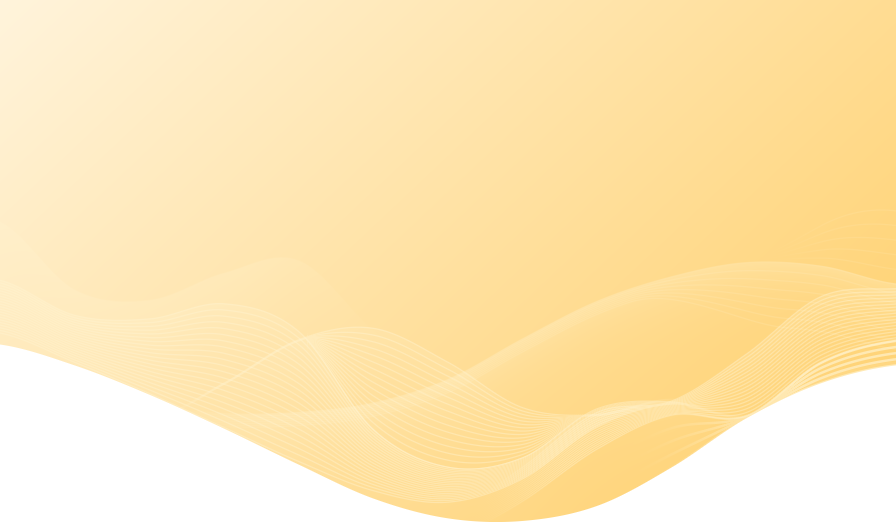
Give the GLSL for this background, as a Shadertoy shader.

```glsl
// Warm gradient backdrop with translucent line ribbons flowing above a white curved base.
#define LIGHT vec3(1.0, 0.955, 0.86)
#define DEEP vec3(1.0, 0.82, 0.44)
#define PALE vec3(1.0, 0.955, 0.82)
#define GRADIENT_DIR vec2(0.68, 0.42)
#define LINE_HALF 0.0007
#define LINE_ALPHA 0.42
#define MIST_ALPHA 0.24
#define CREST_ALPHA 0.30

// Curve heights at thirteen even steps from left to right
const float BASE[13] = float[13](.340, .300, .244, .179, .110, .045, .007, .002, .031, .105, .199, .266, .300);
const float MIST[13] = float[13](.575, .445, .425, .477, .501, .367, .260, .200, .170, .150, .140, .130, .120);
const float VEIL[13] = float[13](.463, .396, .389, .418, .365, .177, .105, .123, .217, .230, .204, .273, .307);
const float VEIL_LOW[13] = float[13](.362, .306, .246, .181, .116, .060, .038, .083, .183, .226, .201, .270, .300);
const float MESH[13] = float[13](.300, .250, .200, .266, .349, .371, .306, .219, .206, .235, .204, .270, .300);
const float CREST[13] = float[13](.340, .270, .225, .208, .210, .228, .273, .351, .423, .470, .497, .490, .456);
const float RISE[13] = float[13](-.10, -.10, -.10, -.10, -.08, -.05, .010, .105, .210, .232, .322, .432, .447);
const float RISE_LOW[13] = float[13](-.20, -.20, -.20, -.20, -.18, -.12, -.04, .040, .140, .205, .203, .305, .347);

// Smooth cubic through the heights
float curve(float k[13], float x) {
    float s = clamp(x, 0.0, 0.9999) * 12.0;
    int i = int(s);
    float f = fract(s);
    float a = k[max(i - 1, 0)], b = k[i], c = k[i + 1], d = k[min(i + 2, 12)];
    float m0 = 0.5 * (c - a), m1 = 0.5 * (d - b);
    return b + f * (m0 + f * (3.0 * (c - b) - 2.0 * m0 - m1 + f * (2.0 * (b - c) + m0 + m1)));
}

// Coverage of evenly spread lines between two heights
float ribbon(float y, float top, float low, float count, float halfWidth) {
    float n = (top - y) / max(top - low, 0.002) * count;
    float slope = max(length(vec2(dFdx(n), dFdy(n))), 1e-5);
    float dist = abs(n - clamp(floor(n + 0.5), 0.0, count)) / slope;
    return clamp(halfWidth * iResolution.x - dist + 0.5, 0.0, 1.0);
}

// Soft fill that starts at a height and fades downward
float fillBelow(float y, float top, float depth) {
    float d = top - y;
    return smoothstep(-0.002, 0.002, d) * exp(-max(d, 0.0) / depth);
}

void mainImage(out vec4 fragColor, in vec2 fragCoord) {
    vec2 uv = fragCoord / iResolution.xy;
    float x = uv.x, y = uv.y;
    float base = curve(BASE, x);
    float veil = curve(VEIL, x);
    float veilLow = curve(VEIL_LOW, x);
    float mesh = curve(MESH, x);
    float meshLow = min(mesh, veil);
    float crest = curve(CREST, x);
    float fold = crest - 0.025 - 0.1 * smoothstep(0.70, 0.88, x);
    float rise = curve(RISE, x);
    float riseLow = curve(RISE_LOW, x);

    // Diagonal gradient
    vec3 color = mix(LIGHT, DEEP, dot(vec2(x, 1.0 - y), GRADIENT_DIR));

    // Translucent sheets
    float leftFade = 1.0 - smoothstep(0.25, 0.46, x);
    float crestFade = smoothstep(0.18, 0.32, x);
    color = mix(color, PALE, MIST_ALPHA * leftFade * fillBelow(y, curve(MIST, x), 0.13));
    color = mix(color, PALE, 0.20 * (1.0 - smoothstep(0.3, 0.65, x)) * fillBelow(y, veil, 0.05));
    color = mix(color, PALE, 0.16 * smoothstep(0.22, 0.34, x)
        * (1.0 - smoothstep(0.5, 0.65, x)) * fillBelow(y, mesh, 0.10));
    color = mix(color, PALE, CREST_ALPHA * crestFade * fillBelow(y, crest, 0.045));
    color = mix(color, PALE, 0.18 * smoothstep(0.6, 0.85, x) * fillBelow(y, rise, 0.07));

    // Line ribbons
    float veilLines = ribbon(y, veil, veilLow, 20.0, LINE_HALF);
    float meshLines = ribbon(y, mesh, meshLow, 15.0, LINE_HALF) * smoothstep(0.18, 0.25, x);
    float crestLines = ribbon(y, crest, fold, 7.0, LINE_HALF) * crestFade;
    float riseLines = ribbon(y, rise, riseLow, 17.0, LINE_HALF) * smoothstep(0.52, 0.65, x);
    float baseLines = ribbon(y, riseLow, base, 4.0, 2.0 * LINE_HALF) * smoothstep(0.70, 0.90, x);
    float arcs = ribbon(y, crest + 0.14 * smoothstep(0.82, 1.0, x), crest, 5.0, LINE_HALF);
    color = mix(color, PALE, LINE_ALPHA * veilLines * (1.0 - 0.7 * smoothstep(0.72, 0.85, x)));
    color = mix(color, PALE, LINE_ALPHA * meshLines * (1.0 - smoothstep(0.65, 0.80, x)));
    color = mix(color, PALE, 0.15 * crestLines);
    color = mix(color, PALE, LINE_ALPHA * riseLines);
    color = mix(color, PALE, 0.65 * baseLines);
    color = mix(color, PALE, 0.12 * arcs * smoothstep(0.85, 0.95, x));

    // White base
    float edge = y - base;
    float inside = clamp(0.5 - edge / max(length(vec2(dFdx(edge), dFdy(edge))), 1e-5), 0.0, 1.0);
    fragColor = vec4(mix(color, vec3(1.0), inside), 1.0);
}
```
